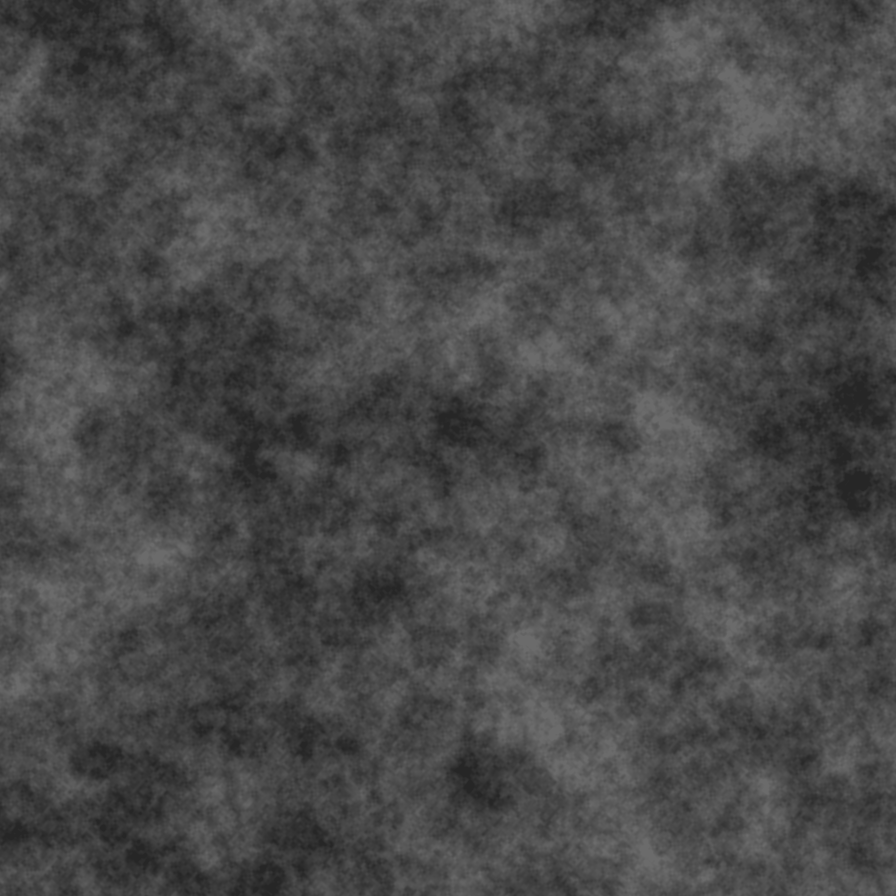
A three.js fragment shader for this texture:

```glsl
#define BASE_CELLS 5.0
#define OCTAVES 7
#define GAIN 0.87
#define MEAN_GREY 0.276
#define CONTRAST 0.142
#define DARKEST 0.15
#define LIGHTEST 0.42
#define SEED vec2(41.3, 27.6)

varying vec2 vUv;

// Sine-free hash of a lattice point, 0 to 1
float hash(vec2 cell) {
  vec3 p = fract(vec3(cell.xyx) * 0.1031);
  p += dot(p, p.yzx + 33.33);
  return fract((p.x + p.y) * p.z);
}

// Smooth value noise centred on zero
float valueNoise(vec2 p) {
  vec2 cell = floor(p);
  vec2 f = fract(p);
  vec2 blend = f * f * (3.0 - 2.0 * f);
  float bottom = mix(hash(cell), hash(cell + vec2(1.0, 0.0)), blend.x);
  float top = mix(hash(cell + vec2(0.0, 1.0)), hash(cell + vec2(1.0, 1.0)), blend.x);
  return mix(bottom, top, blend.y) - 0.5;
}

// Octaves from broad clouds to fine grain, each turned to hide the lattice
float cloudNoise(vec2 p) {
  const mat2 turnAndDouble = mat2(1.6, 1.2, -1.2, 1.6);
  float sum = 0.0;
  float amplitude = 1.0;
  for (int i = 0; i < OCTAVES; i++) {
    sum += amplitude * valueNoise(p + SEED);
    p = turnAndDouble * p + vec2(17.3, 9.1);
    amplitude *= GAIN;
  }
  return sum;
}

void main() {
  float clouds = cloudNoise(vUv * BASE_CELLS);
  float grey = clamp(MEAN_GREY + CONTRAST * clouds, DARKEST, LIGHTEST);
  gl_FragColor = vec4(vec3(grey), 1.0);
}
```
